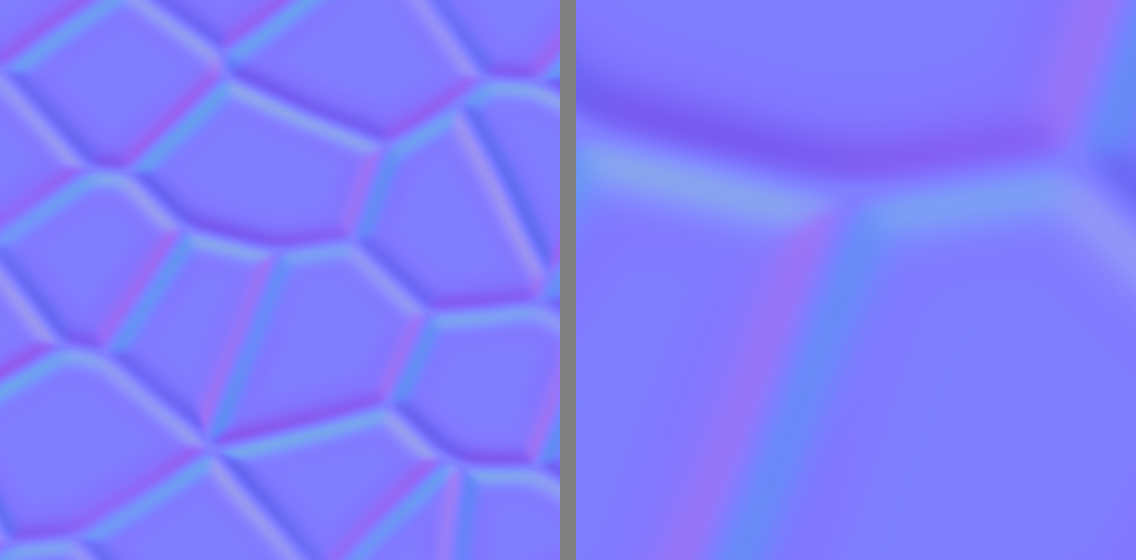
Left: the whole. Right: its middle third, enlarged.
This texture map is drawn by a Shadertoy shader. Its source:

```glsl
// Normal map of smooth, slanted stone plates separated by soft bevelled grooves.

vec2 hash22(vec2 p) {
    vec3 q = fract(p.xyx * vec3(0.1031, 0.1030, 0.0973));
    q += dot(q, q.yzx + 33.33);
    return fract((q.xx + q.yz) * q.zy);
}

float valueNoise(vec2 p) {
    vec2 i = floor(p), f = fract(p);
    f = f * f * (3.0 - 2.0 * f);
    return mix(mix(hash22(i).x, hash22(i + vec2(1, 0)).x, f.x),
               mix(hash22(i + vec2(0, 1)).x, hash22(i + 1.0).x, f.x), f.y);
}

// Plates sit on a skewed lattice, measured in a space squeezed sideways
const vec2 squeeze = vec2(0.8, 1.0);
const mat2 lattice = mat2(0.185, 0.135, 0.062, -0.27);

vec2 plateCentre(vec2 cell) {
    return lattice * (cell + 0.14 + 0.72 * hash22(cell + 57.0));
}

// Outward edge direction (xy) and rounded distance to the edge (z)
vec3 plateEdge(vec2 p) {
    vec2 q = p * squeeze;
    vec2 home = floor(inverse(lattice) * q), nearest = home;
    float best = 1e3;
    for (int y = -2; y <= 2; y++)
    for (int x = -2; x <= 2; x++) {
        vec2 cell = home + vec2(x, y);
        vec2 r = plateCentre(cell) - q;
        if (dot(r, r) < best) {
            best = dot(r, r);
            nearest = cell;
        }
    }

    // Blend the neighbouring edges so that corners stay soft
    vec2 centre = plateCentre(nearest), direction = vec2(0);
    float total = 0.0;
    for (int y = -2; y <= 2; y++)
    for (int x = -2; x <= 2; x++) {
        if (x == 0 && y == 0) continue;
        vec2 other = plateCentre(nearest + vec2(x, y));
        vec2 across = other - centre;
        vec2 slope = across * squeeze;
        float d = dot(0.5 * (centre + other) - q, across) / length(slope);
        float weight = exp(-180.0 * d);
        direction += weight * normalize(slope);
        total += weight;
    }
    return vec3(direction / total, -log(total) / 180.0);
}

void mainImage(out vec4 fragColor, in vec2 fragCoord) {
    vec2 p = fragCoord / iResolution.y;
    vec2 wobble = vec2(valueNoise(p * 7.0), valueNoise(p * 7.0 + 40.0)) - 0.5;
    vec3 edge = plateEdge(p + 0.008 * wobble);
    float d = max(edge.z, 0.0);

    // Bevel beside the groove: the slope of a blurred valley
    float s = d / 0.0165;
    float bevel = s * exp(0.5 - 0.5 * s * s);
    vec2 tilt = edge.xy * vec2(0.85, 1.0) * bevel * (0.19 + 0.13 * valueNoise(p * 5.0 + 9.0));

    // Faint violet band inside the bevel, then a nearly flat top
    float band = smoothstep(0.018, 0.045, d) * (1.0 - smoothstep(0.05, 0.09, d));
    tilt += vec2(0.02, -0.08) * band * (0.4 + 0.6 * valueNoise(p * 6.0 + 70.0));

    fragColor = vec4(0.5 + 0.5 * tilt, 1.0 - 0.75 * dot(tilt, tilt), 1.0);
}
```
